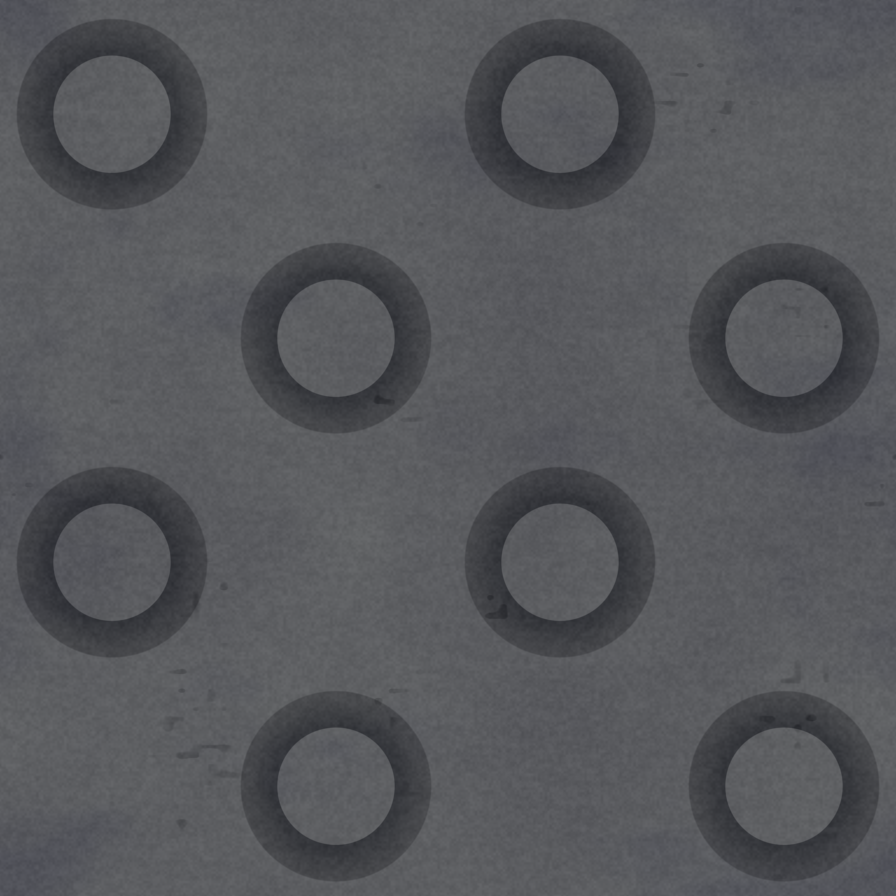
A three.js fragment shader for this pattern:

```glsl
varying vec2 vUv;

float hash(vec2 p) {
  vec3 q = fract(vec3(p.xyx) * 0.1031);
  q += dot(q, q.yzx + 33.33);
  return fract((q.x + q.y) * q.z);
}

// Value noise that wraps after a whole number of cells
float noise(vec2 uv, vec2 cells, float seed) {
  vec2 p = uv * cells;
  vec2 i = floor(p);
  vec2 f = fract(p);
  f = f * f * (3.0 - 2.0 * f);
  vec2 a = mod(i, cells) + seed;
  vec2 b = mod(i + 1.0, cells) + seed;
  return mix(mix(hash(a), hash(vec2(b.x, a.y)), f.x),
             mix(hash(vec2(a.x, b.y)), hash(b), f.x), f.y);
}

float fbm(vec2 uv, vec2 cells, float seed) {
  float sum = 0.0;
  float weight = 0.5;
  for (int i = 0; i < 5; i++) {
    sum += weight * noise(uv, cells, seed + float(i) * 17.0);
    cells *= 2.0;
    weight *= 0.55;
  }
  return sum / 1.056;
}

// Distance to the nearest centre of the staggered lattice
float centreDistance(vec2 uv) {
  vec2 p = uv * 2.0 + vec2(0.0, 0.005);
  vec2 a = fract(p + vec2(0.25, 0.75)) - 0.5;
  vec2 b = fract(p + vec2(0.75, 0.25)) - 0.5;
  return 0.5 * min(length(a), length(b));
}

void main() {
  // Concrete ground with cool stains
  float cloud = fbm(vUv, vec2(5.0), 3.0);
  float stain = smoothstep(0.5, 0.75, fbm(vUv, vec2(4.0, 6.0), 71.0));
  vec3 color = vec3(0.36, 0.365, 0.378) + (cloud - 0.5) * vec3(0.07, 0.075, 0.06);
  color -= stain * vec3(0.04, 0.04, 0.025);

  // Recessed ring, darkest at its inner edge
  float d = centreDistance(vUv);
  float ring = smoothstep(0.0645, 0.0665, d) * (1.0 - smoothstep(0.1050, 0.1075, d));
  float depth = smoothstep(0.062, 0.108, d);
  vec3 shade = mix(vec3(0.56, 0.57, 0.60), vec3(0.77, 0.77, 0.78), depth);
  color *= mix(vec3(1.0), shade, ring);

  // Fine grain and faint horizontal brushing
  float grain = noise(vUv, vec2(384.0), 11.0) + noise(vUv, vec2(192.0), 43.0) - 1.0;
  float brushing = noise(vUv, vec2(24.0, 160.0), 29.0) - 0.5;
  color += grain * 0.03 + brushing * 0.012;

  // Sparse pits, clustered in worn patches
  float worn = smoothstep(0.64, 0.82, noise(vUv, vec2(9.0), 57.0));
  float pit = smoothstep(0.80, 0.94, noise(vUv, vec2(64.0, 96.0), 83.0));
  color -= worn * pit * 0.06;

  gl_FragColor = vec4(color, 1.0);
}
```
